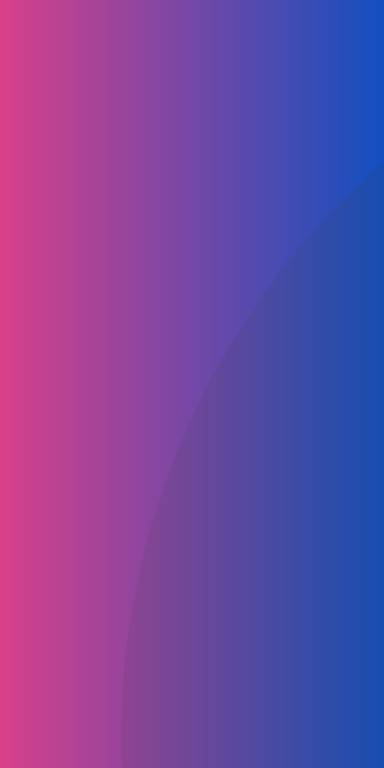
Give the GLSL for this background, as a Shadertoy shader.

```glsl
// A horizontal pink-to-blue gradient with a large translucent disc
// entering from the lower right. The disc is a signed distance
// field, with positions measured in canvas widths.

const vec3 PINK = vec3(0.85, 0.25, 0.545);
const vec3 BLUE = vec3(0.07, 0.31, 0.755);

const vec3 DISC_TINT = vec3(0.23, 0.26, 0.22);
const float DISC_OPACITY = 0.12;
const vec2 DISC_CENTER = vec2(2.315, 0.073);
const float DISC_RADIUS = 2.0;

float circleDistance(vec2 p, vec2 center, float radius) {
    return length(p - center) - radius;
}

void mainImage(out vec4 fragColor, in vec2 fragCoord) {
    vec2 p = fragCoord / iResolution.x;
    float pixel = 1.0 / iResolution.x;

    // Background gradient
    vec3 color = mix(PINK, BLUE, p.x);

    // Translucent disc with a one-pixel soft edge
    float edge = circleDistance(p, DISC_CENTER, DISC_RADIUS);
    float coverage = 1.0 - smoothstep(-pixel, pixel, edge);
    color = mix(color, DISC_TINT, DISC_OPACITY * coverage);

    fragColor = vec4(color, 1.0);
}
```
